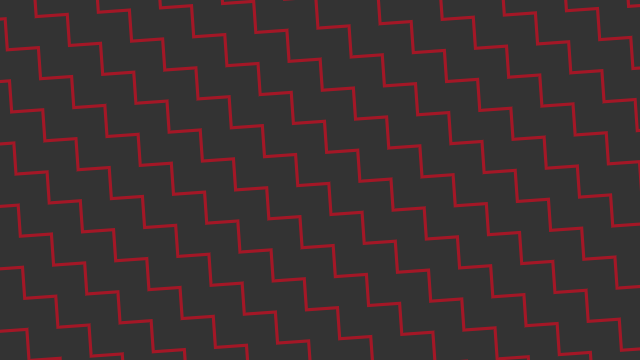
Reproduce this pattern procedurally as a WebGL 1 fragment shader.

```glsl
precision highp float;
// Tilted rows of thin red staircase lines on a flat charcoal ground.

uniform vec2 u_resolution;

// Distance to the nearest staircase; steps are one unit wide and high.
float staircaseDistance(vec2 q) {
    vec2 cell = floor(q);
    vec2 f = q - cell;
    // Odd cells are the even cell turned by half a turn.
    if (mod(cell.x + cell.y, 2.0) > 0.5) f = 1.0 - f;
    float edges = min(f.y, 1.0 - f.x);
    float miter = max(f.x, 1.0 - f.y);
    return min(edges, miter);
}

void main() {
    const float stepSize = 0.0865; // in canvas heights
    vec2 p = (gl_FragCoord.xy - 0.5 * u_resolution) / u_resolution.y;

    // Tilted grid: x runs along the treads, y down the risers.
    float tilt = radians(4.0);
    vec2 tread = vec2(cos(tilt), sin(tilt));
    vec2 riser = vec2(tread.y, -tread.x);
    p -= vec2(-0.0618, -0.0155);
    vec2 q = vec2(dot(p, tread), dot(p, riser)) / stepSize;

    // Line coverage with a one-pixel soft edge.
    float pixel = 1.0 / (u_resolution.y * stepSize);
    float line = clamp((0.05 - staircaseDistance(q)) / pixel + 0.5, 0.0, 1.0);

    vec3 charcoal = vec3(0.2);
    vec3 red = vec3(0.64, 0.09, 0.15);
    gl_FragColor = vec4(mix(charcoal, red, line), 1.0);
}
```
